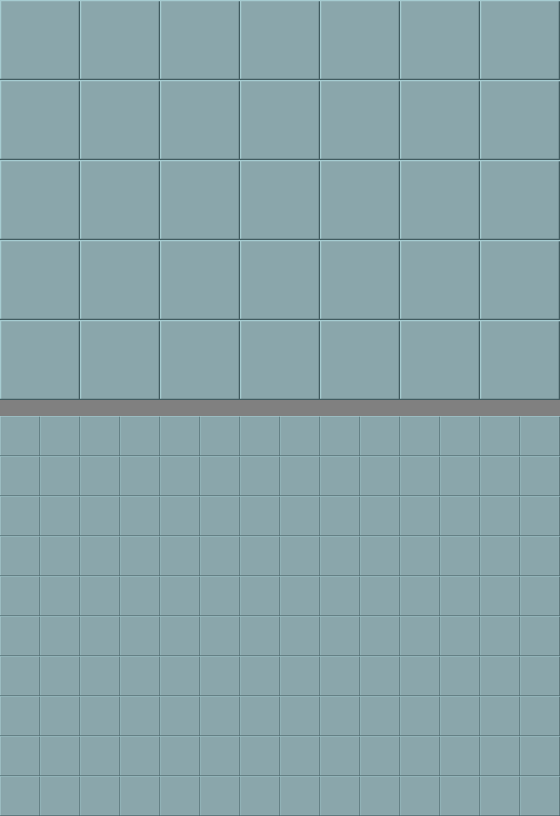
Top, the tile; bottom, the same tile 2 across and 2 down.
This pattern is drawn by a Shadertoy shader. Its source:

```glsl
// Flat square tiles, seven across and five down, with a thin bevel:
// a light line on the left and top, a dark line on the right and bottom.
// Each line is an exact box-filtered band beside the seam between tiles.

const vec2 TILES = vec2(7.0, 5.0);
const float LINE_WIDTH = 1.0 / 64.0;   // in tile units

const vec3 FACE = vec3(0.54, 0.65, 0.67);
const vec3 HIGHLIGHT = vec3(0.65, 0.80, 0.82);
const vec3 SHADOW = vec3(0.26, 0.36, 0.38);

// Share of a pixel centred at x that lies between lo and hi.
float bandCoverage(float x, float lo, float hi, float pixel) {
    float overlap = min(x + 0.5 * pixel, hi) - max(x - 0.5 * pixel, lo);
    return clamp(overlap / pixel, 0.0, 1.0);
}

// Signed distance to the nearest seam, wrapping at whole tiles.
vec2 seamOffset(vec2 p) {
    return fract(p + 0.5) - 0.5;
}

// Shadow lies before the seam and highlight after it along x.
vec3 drawSeam(vec3 under, float x, float width, float pixel) {
    float dark = bandCoverage(x, -width, 0.0, pixel);
    float light = bandCoverage(x, 0.0, width, pixel);
    return under * (1.0 - dark - light) + SHADOW * dark + HIGHLIGHT * light;
}

void mainImage(out vec4 fragColor, in vec2 fragCoord) {
    vec2 pixel = TILES / iResolution.xy;
    vec2 seam = seamOffset(fragCoord * pixel);

    // Horizontal lines run unbroken over the vertical ones.
    vec3 color = drawSeam(FACE, seam.x, LINE_WIDTH, pixel.x);
    color = drawSeam(color, -seam.y, LINE_WIDTH, pixel.y);

    fragColor = vec4(color, 1.0);
}
```
